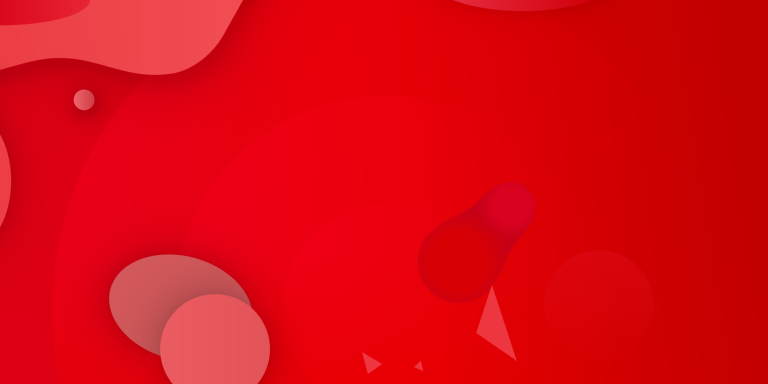
A Shadertoy shader for this background:

```glsl
const vec3 CRIMSON = vec3(0.87, 0.0, 0.075);
const vec3 SCARLET = vec3(0.885, 0.0, 0.0);
const vec3 DEEP_RED = vec3(0.755, 0.0, 0.0);
const vec3 ROSE = vec3(0.96, 0.0, 0.11);
const vec3 CORAL = vec3(0.93, 0.24, 0.27);
const vec3 PINK = vec3(0.92, 0.36, 0.38);
const vec3 DUSTY_PINK = vec3(0.83, 0.35, 0.36);

// Distance functions
float circle(vec2 p, vec2 center, float radius) {
    return length(p - center) - radius;
}

float ellipse(vec2 p, vec2 center, vec2 radii, float tilt) {
    float c = cos(tilt), s = sin(tilt);
    vec2 q = mat2(c, -s, s, c) * (p - center);
    float k = length(q / radii);
    return k * (k - 1.0) / max(length(q / (radii * radii)), 1e-4);
}

float edgeSide(vec2 p, vec2 a, vec2 b) {
    vec2 e = normalize(b - a);
    return dot(p - a, vec2(e.y, -e.x));
}

// Corners run counterclockwise
float triangle(vec2 p, vec2 a, vec2 b, vec2 c) {
    return max(edgeSide(p, a, b), max(edgeSide(p, b, c), edgeSide(p, c, a)));
}

float smoothMin(float a, float b, float k) {
    float h = max(k - abs(a - b), 0.0) / k;
    return min(a, b) - 0.25 * h * h * k;
}

float wavyCorner(vec2 p) {
    float depth = 1.0 - p.y;
    float wave = depth - 0.173 + 0.022 * cos((p.x - 0.156) * 12.7);
    float side = (p.x + 0.56 * depth - 0.633) / 1.146;
    return -smoothMin(-wave, -side, 0.07);
}

// Blending
float ramp(float from, float to, float v) {
    return clamp((v - from) / (to - from), 0.0, 1.0);
}

vec3 paint(vec3 base, vec3 tint, float d, float opacity) {
    float w = 0.75 / iResolution.y;
    return mix(base, tint, opacity * (1.0 - smoothstep(-w, w, d)));
}

vec3 shade(vec3 base, float d, float spread, float strength) {
    return base * (1.0 - strength * exp(-max(d, 0.0) / spread));
}

vec3 backdrop(vec2 p) {
    float t = p.x + 0.16 * (p.y - 0.5);
    vec3 col = mix(CRIMSON, SCARLET, smoothstep(0.1, 1.1, t));
    return mix(col, DEEP_RED, ramp(1.08, 2.0, t));
}

void mainImage(out vec4 fragColor, in vec2 fragCoord) {
    vec2 p = fragCoord / iResolution.y;
    vec3 col = backdrop(p);

    // Concentric discs, each fading toward the right
    vec2 hub = vec2(1.003, 0.198);
    for (int i = 0; i < 3; i++) {
        float radius = 0.867 - 0.314 * float(i) + 0.029 * float(i / 2);
        float fade = 1.0 - ramp(hub.x - radius, hub.x + radius * 0.8, p.x);
        vec3 glow = mix(ROSE, vec3(0.92, 0.0, 0.0), ramp(0.35, 0.0, p.y) * 0.8);
        col = paint(col, glow, circle(p, hub, radius), 0.48 * fade + 0.03);
    }

    // Faint shapes on the right
    float ball = circle(p, vec2(1.609, 0.617), 0.044);
    col = paint(col, vec3(0.86, 0.0, 0.03), ball, 0.4 * ramp(1.66, 1.56, p.x));
    float haze = ellipse(p, vec2(1.56, 0.206), vec2(0.142, 0.142), 0.0);
    col = paint(col, vec3(0.88, 0.05, 0.12), haze, 0.42 * ramp(0.05, 0.35, p.y));

    // Two joined drops
    float smallDrop = circle(p, vec2(1.333, 0.464), 0.060);
    float bigDrop = circle(p, vec2(1.195, 0.318), 0.107);
    float drops = smoothMin(smallDrop, bigDrop, 0.17);
    vec3 dropTint = mix(vec3(0.84, 0.0, 0.01), vec3(0.76, 0.0, 0.10),
                        smoothstep(-0.05, 0.04, bigDrop));
    dropTint = mix(vec3(0.85, 0.01, 0.15), dropTint, smoothstep(-0.02, 0.03, smallDrop));
    col = paint(col, dropTint, drops, 0.85);

    // Shards
    float shard = triangle(p, vec2(1.281, 0.258), vec2(1.240, 0.133), vec2(1.346, 0.060));
    shard = min(shard, triangle(p, vec2(0.943, 0.083), vec2(0.958, 0.026), vec2(0.995, 0.052)));
    shard = min(shard, triangle(p, vec2(1.078, 0.044), vec2(1.102, 0.034), vec2(1.096, 0.060)));
    col = paint(col, vec3(0.94, 0.25, 0.29), shard, 0.85);

    // Cap on the top edge
    float cap = ellipse(p, vec2(1.362, 1.065), vec2(0.253, 0.094), 0.0);
    col = shade(col, cap, 0.025, 0.08);
    col = paint(col, mix(vec3(0.90, 0.16, 0.24), vec3(0.82, 0.0, 0.04),
                         ramp(1.2, 1.54, p.x)), cap, 1.0);

    // Wavy corner with its inner patch
    float corner = wavyCorner(p);
    col = shade(col, wavyCorner(p + vec2(-0.01, 0.015)), 0.05, 0.15);
    col = paint(col, mix(CORAL, vec3(0.94, 0.30, 0.32), ramp(0.0, 0.6, p.x)), corner, 1.0);
    float patchEdge = ellipse(p, vec2(0.0, 1.0), vec2(0.234, 0.066), 0.0);
    col = paint(col, mix(vec3(0.86, 0.03, 0.11), vec3(0.91, 0.15, 0.21),
                         ramp(0.0, 0.24, p.x)), patchEdge, 1.0);

    // Bulge on the left edge and the bead
    float bulge = ellipse(p, vec2(-0.078, 0.529), vec2(0.107, 0.177), 0.0);
    col = shade(col, bulge, 0.04, 0.14);
    col = paint(col, CORAL, bulge, 1.0);
    vec2 beadCenter = vec2(0.219, 0.740);
    float bead = circle(p, beadCenter, 0.027);
    col = shade(col, circle(p, beadCenter - vec2(-0.008, 0.012), 0.027), 0.025, 0.14);
    col = paint(col, mix(vec3(0.94, 0.40, 0.42), vec3(0.81, 0.24, 0.27),
                         ramp(0.19, 0.245, p.x)), bead, 1.0);

    // Egg with a disc casting a shadow on it
    float egg = ellipse(p, vec2(0.471, 0.198), vec2(0.190, 0.135), -0.26);
    float disc = circle(p, vec2(0.560, 0.091), 0.143);
    col = shade(col, min(egg, disc), 0.04, 0.15);
    col = paint(col, shade(DUSTY_PINK, disc, 0.055, 0.16), egg, 1.0);
    col = paint(col, mix(PINK, vec3(0.89, 0.33, 0.35), ramp(0.42, 0.7, p.x)), disc, 1.0);

    fragColor = vec4(col, 1.0);
}
```
